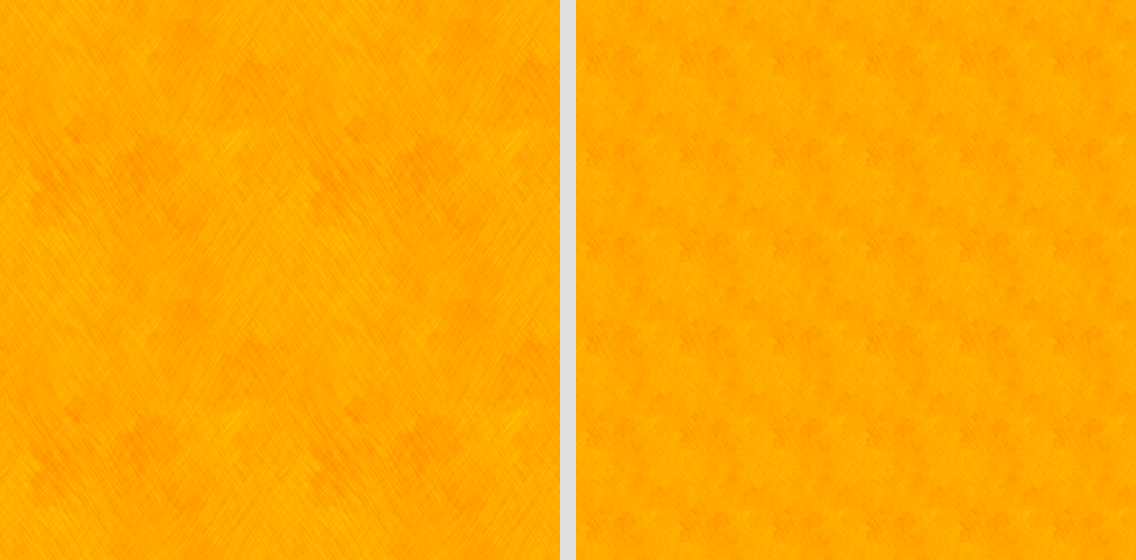
Left: one tile. Right: repeated 3 by 3.
Reproduce this texture procedurally as a Shadertoy shader.

```glsl
// Seamless orange paper: watercolour blotches under fine crossed brush strands.
#define REPEATS 2.0          // tiles across and down
#define BLOTCH_CELLS 5       // blotch grid per tile
#define BASE_GREEN 0.660     // green level of the plain orange
#define CLOUD_DEPTH 0.070    // broad tonal drift
#define BLOTCH_DEPTH 0.050   // darkest wash
#define STRAND_DEPTH 0.095   // brush strands
#define GRAIN_DEPTH 0.036    // paper grain
#define EDGE_SOFTNESS 0.040  // blotch rim, in grid cells
#define RAGGEDNESS 1.1       // how far blotch outlines wander
#define SEED 17

// Integer hash giving two values in 0..1
vec2 hash2(ivec2 cell, int salt) {
    uvec2 v = uvec2(cell + ivec2(salt * 31 + SEED, salt * 57 + SEED));
    v = v * 1664525u + 1013904223u;
    v.x += v.y * 1664525u;
    v.y += v.x * 1664525u;
    v ^= v >> 16u;
    v.x += v.y * 1664525u;
    v.y += v.x * 1664525u;
    v ^= v >> 16u;
    return vec2(v & 65535u) / 65535.0;
}

ivec2 wrapCell(ivec2 cell, ivec2 period) {
    return (cell % period + period) % period;
}

// Signed value noise, -0.5..0.5, repeating after the given number of cells
float noise(vec2 x, ivec2 period, int salt) {
    ivec2 i = ivec2(floor(x));
    vec2 f = fract(x);
    f = f * f * (3.0 - 2.0 * f);
    float a = hash2(wrapCell(i, period), salt).x;
    float b = hash2(wrapCell(i + ivec2(1, 0), period), salt).x;
    float c = hash2(wrapCell(i + ivec2(0, 1), period), salt).x;
    float d = hash2(wrapCell(i + ivec2(1, 1), period), salt).x;
    return mix(mix(a, b, f.x), mix(c, d, f.x), f.y) - 0.5;
}

float fbm(vec2 p, int cells, int salt) {
    float sum = 0.0, amplitude = 0.5;
    for (int octave = 0; octave < 4; octave++) {
        sum += amplitude * noise(p * float(cells), ivec2(cells), salt + octave);
        amplitude *= 0.55;
        cells *= 2;
    }
    return sum;
}

// Irregular washes, crisp on one side and fading out on the other
float blotches(vec2 p) {
    vec2 warp = vec2(fbm(p, 9, 20), fbm(p, 9, 30));
    vec2 x = p * float(BLOTCH_CELLS) + RAGGEDNESS * warp;
    ivec2 home = ivec2(floor(x));
    float tone = 0.0;
    for (int j = -1; j <= 1; j++)
    for (int i = -1; i <= 1; i++) {
        ivec2 cell = home + ivec2(i, j);
        ivec2 id = wrapCell(cell, ivec2(BLOTCH_CELLS));
        vec2 shape = hash2(id, 41);
        vec2 look = hash2(id, 42);
        vec2 offset = x - vec2(cell) - 0.15 - 0.7 * hash2(id, 40);
        float radius = mix(0.35, 0.75, shape.x);
        float angle = 6.2832 * shape.y;
        float fade = dot(offset, vec2(cos(angle), sin(angle))) / radius;
        float inside = 1.0 - smoothstep(-EDGE_SOFTNESS, EDGE_SOFTNESS, length(offset) - radius);
        tone += inside * clamp(0.6 + 0.6 * fade, 0.0, 1.0) * mix(-1.0, 0.5, look.x);
    }
    return tone;
}

// Long thin noise; across and along are whole-number axes of determinant 1 or -1,
// so the strands wrap once per tile without inner repeats
float strands(vec2 p, vec2 across, vec2 along, ivec2 cells, int salt) {
    return noise(vec2(dot(p, across), dot(p, along)) * vec2(cells), cells, salt);
}

// Patches where one brush direction shows
float patchMask(vec2 p, int salt) {
    return smoothstep(-0.14, 0.18, fbm(p, 3, salt));
}

void mainImage(out vec4 fragColor, in vec2 fragCoord) {
    vec2 p = fract(fragCoord / iResolution.xy * REPEATS);

    // Slight bend so that strands are not ruler straight
    vec2 bent = p + 0.02 * vec2(noise(p * 5.0, ivec2(5), 50), noise(p * 5.0, ivec2(5), 51));

    // Falling strokes lead in the left half of a tile, rising ones in the right
    float left = 0.5 + 0.5 * cos(6.2832 * (p.x - 0.25));
    float falling = 0.25 + 0.5 * left + 0.25 * patchMask(p, 70);
    float rising = 0.75 - 0.4 * left + 0.25 * patchMask(p, 75);
    float brush = falling * strands(bent, vec2(3.0, 2.0), vec2(1.0, 1.0), ivec2(54, 56), 60);
    brush += rising * strands(bent, vec2(3.0, -2.0), vec2(1.0, -1.0), ivec2(54, 60), 61);
    brush += 0.6 * patchMask(p, 80) * strands(bent, vec2(2.0, 1.0), vec2(1.0, 1.0), ivec2(84, 52), 62);
    brush += 0.25 * left * strands(bent, vec2(3.0, 2.0), vec2(1.0, 1.0), ivec2(11, 18), 63);

    float green = BASE_GREEN
        + CLOUD_DEPTH * fbm(p, 4, 1)
        + BLOTCH_DEPTH * blotches(p)
        + STRAND_DEPTH * brush
        + GRAIN_DEPTH * noise(p * 160.0, ivec2(160), 90);
    fragColor = vec4(1.0, clamp(green, 0.56, 0.745), 0.0, 1.0);
}
```
